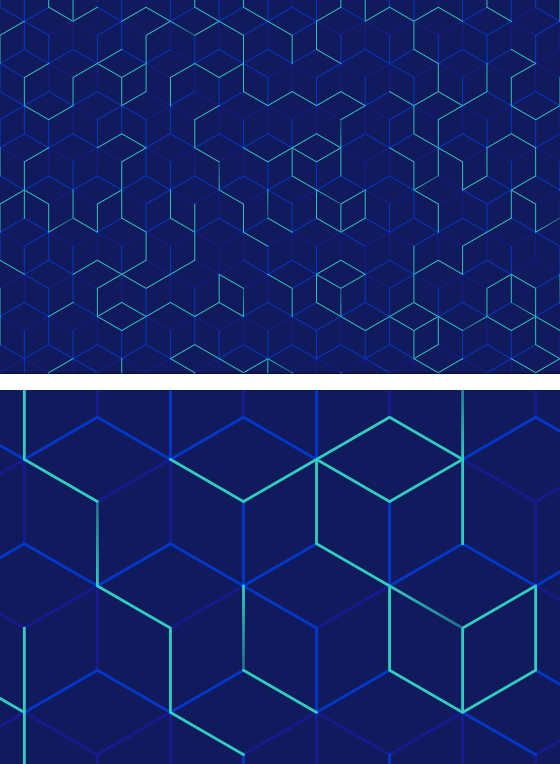
Top, the full canvas; bottom, a detail of the centre.
A WebGL 1 fragment shader for this pattern:

```glsl
precision highp float;

// Thin-line tumbling-block lattice on navy: 11.5 cubes across, about 9 rows down.
// Every cube contributes two three-armed joints; hashes colour each arm faint
// indigo, blue or teal, and teal arms tend to pair up into bent paths.

uniform vec2 u_resolution;

const float HALF_SQRT3 = 0.8660254;
const float COLUMNS = 23.0;        // half-cube columns across the canvas
const float FIRST_ROW = 0.257;     // first cube centre below the top, in edges
const float HALF_WIDTH = 0.0165;   // line half width, in edges

const vec3 NAVY = vec3(0.070, 0.102, 0.370);
const vec3 INDIGO = vec3(0.085, 0.100, 0.570);
const vec3 BLUE = vec3(0.000, 0.220, 0.800);
const vec3 TEAL = vec3(0.180, 0.810, 0.750);

float hash(vec2 cell, float seed) {
  return fract(sin(dot(cell, vec2(12.99, 78.23)) + seed * 37.72) * 4375.85);
}

// Distance to an arm from the origin along a unit direction, and position on it.
vec2 armDistance(vec2 p, vec2 direction) {
  float along = clamp(dot(p, direction), 0.0, 1.0);
  return vec2(length(p - direction * along), along);
}

float lineCover(float distance, float pixel) {
  return clamp((HALF_WIDTH - distance) / pixel + 0.5, 0.0, 1.0);
}

// Coverage of one joint as (indigo, blue, teal); flip is 1 or -1.
// faint holds the indigo chance of the vertical and the sloping arms.
vec3 joint(vec2 p, vec2 cell, float flip, vec2 faint, float pixel) {
  vec3 cover = vec3(0.0);
  float seed = 3.0 + flip;
  float skipped = floor(hash(cell, seed) * 3.0);
  bool paired = hash(cell, seed + 0.37) < 0.42;

  for (int k = 0; k < 3; k++) {
    float arm = float(k);
    vec2 direction = vec2(0.0, -1.0);
    if (k == 1) direction = vec2(-HALF_SQRT3, 0.5);
    if (k == 2) direction = vec2(HALF_SQRT3, 0.5);
    vec2 hit = armDistance(p, direction * flip);
    float ink = lineCover(hit.x, pixel);

    float pick = hash(cell, seed + arm * 5.3 + 11.0);
    bool lit = (paired && abs(arm - skipped) > 0.5) || pick > 0.94;
    float chance = k == 0 ? faint.x : faint.y;

    // A few teal arms fade towards one end.
    float fading = step(0.92, hash(cell, seed + arm * 2.9 + 23.0));
    float glow = mix(1.0, 0.45 + 0.55 * hit.y, fading);

    vec3 layer = pick < chance ? vec3(1.0, 0.0, 0.0) : vec3(0.0, 1.0, 0.0);
    if (lit) layer = vec3(0.0, 0.0, glow);
    cover = max(cover, layer * ink);
  }
  return cover;
}

// Gather the joints of the nearby cubes; p is in edges, y running down.
vec3 lattice(vec2 p, float pixel) {
  vec3 cover = vec3(0.0);
  float nearestRow = floor((p.y - FIRST_ROW) / 1.5 + 0.5);

  for (int j = -1; j <= 1; j++) {
    float row = nearestRow + float(j);
    float shift = 0.5 * mod(row, 2.0);
    float nearestColumn = floor(p.x / (2.0 * HALF_SQRT3) - shift + 0.5);
    for (int i = -1; i <= 1; i++) {
      vec2 cell = vec2(nearestColumn + float(i), row);
      vec2 centre = vec2((cell.x + shift) * 2.0 * HALF_SQRT3, FIRST_ROW + row * 1.5);
      vec2 corner = centre + vec2(HALF_SQRT3, -0.5);
      cover = max(cover, joint(p - centre, cell, 1.0, vec2(0.60, 0.05), pixel));
      cover = max(cover, joint(p - corner, cell, -1.0, vec2(0.10, 0.70), pixel));
    }
  }
  return cover;
}

void main() {
  float pixel = COLUMNS * HALF_SQRT3 / u_resolution.x;
  vec2 p = vec2(gl_FragCoord.x, u_resolution.y - gl_FragCoord.y) * pixel;
  vec3 cover = lattice(p, pixel);

  vec3 color = mix(NAVY, INDIGO, cover.x);
  color = mix(color, BLUE, cover.y);
  color = mix(color, TEAL, cover.z);

  // Thin shaded strip along the bottom edge.
  float height = gl_FragCoord.y / u_resolution.y;
  color *= mix(0.65, 1.0, smoothstep(0.002, 0.006, height));
  gl_FragColor = vec4(color, 1.0);
}
```
